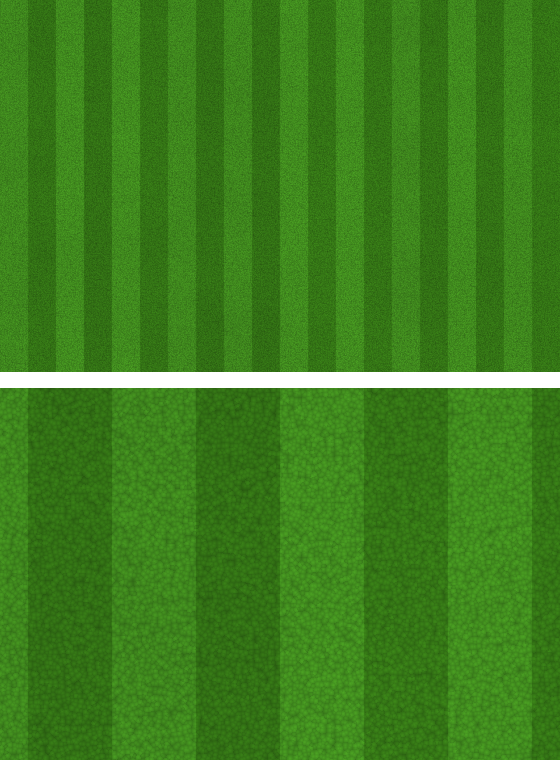
Top, the full canvas; bottom, a detail of the centre.
Write a Shadertoy shader that draws this texture.

```glsl
// Mown lawn: twenty upright bands, alternately light and dark green.
// Cellular noise gives the short blades, layered sines the broad wear,
// and a hash per band shifts its brightness a little.

const float BANDS = 20.0;           // bands across the canvas
const vec3 LIGHT_GRASS = vec3(0.246, 0.530, 0.114);
const vec3 DARK_GRASS = vec3(0.197, 0.443, 0.080);
const float BLADE_CELLS = 400.0;    // blade cells across the canvas
const float BLADE_SHADE = 0.25;     // darkening between blades
const float BLADE_TINT = 0.13;      // brightness spread from blade to blade
const float MEAN_DISTANCE = 0.46;   // typical distance to a blade centre
const float BAND_SPREAD = 0.045;    // brightness spread from band to band
const float WEAR = 0.03;            // strength of the broad patches

vec2 hash2(vec2 p) {
    vec3 q = fract(p.xyx * vec3(0.1031, 0.1030, 0.0973));
    q += dot(q, q.yzx + 33.33);
    return fract((q.xx + q.yz) * q.zy);
}

// x: distance to the nearest blade centre, y: random value of that blade
vec2 blades(vec2 p) {
    vec2 cell = floor(p), local = fract(p);
    vec2 nearest = vec2(9.0, 0.0);
    for (int j = -1; j <= 1; j++) {
        for (int i = -1; i <= 1; i++) {
            vec2 offset = vec2(i, j);
            vec2 rnd = hash2(cell + offset + 17.0);
            float d = length(offset + rnd - local);
            if (d < nearest.x) nearest = vec2(d, fract(rnd.x * 7.0 + rnd.y * 13.0));
        }
    }
    return nearest;
}

// Sines of rising frequency, each bent by the one before
float patches(vec2 p) {
    float sum = 0.0, weight = 0.5;
    for (int i = 0; i < 4; i++) {
        sum += weight * sin(p.x + 1.3 * sin(p.y)) * cos(p.y + 0.8 * sin(p.x));
        p = mat2(1.5, 1.1, -1.1, 1.5) * p + 2.7;
        weight *= 0.65;
    }
    return sum;
}

void mainImage(out vec4 fragColor, in vec2 fragCoord) {
    vec2 p = fragCoord / iResolution.x;

    // Bands: signed distance to the nearest edge, positive in the light ones
    float s = p.x * BANDS;
    float side = 0.5 - abs(mod(s + 0.5, 2.0) - 1.0);
    float soft = 0.75 * BANDS / iResolution.x;
    vec3 color = mix(DARK_GRASS, LIGHT_GRASS, smoothstep(-soft, soft, side));

    // Broad brightness: band variation and wear
    float band = hash2(vec2(floor(s), 5.0)).x - 0.5;
    color *= 1.0 + BAND_SPREAD * band + WEAR * patches(p * vec2(9.0, 14.0));

    // Fine blades
    vec2 blade = blades(p * BLADE_CELLS);
    color *= 1.0 + BLADE_SHADE * (MEAN_DISTANCE - blade.x) + BLADE_TINT * (blade.y - 0.5);

    fragColor = vec4(color, 1.0);
}
```
